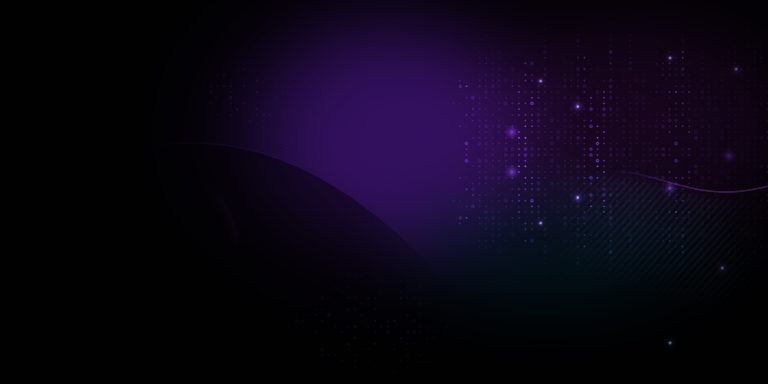
A Shadertoy shader for this background:

```glsl
const float MIRROR_Y = 0.604;
const vec2 CELL = vec2(0.01706, 0.0149);
const vec3 NIGHT = vec3(0.004, 0.003, 0.008);
const vec3 PURPLE = vec3(0.188, 0.058, 0.355);
const vec3 MAGENTA = vec3(0.082, 0.018, 0.10);
const vec3 TEAL = vec3(0.0, 0.052, 0.068);
const vec3 VIOLET = vec3(0.52, 0.24, 0.95);
const vec3 AZURE = vec3(0.12, 0.38, 0.68);

float hash(vec2 p) {
    vec3 q = fract(p.xyx * vec3(0.1031, 0.1030, 0.0973));
    q += dot(q, q.yzx + 33.33);
    return fract((q.x + q.y) * q.z);
}

// Soft ellipse with a broad plateau
float glow(vec2 p, vec2 center, vec2 radius) {
    float d = length((p - center) / radius);
    return exp(-d * d * d);
}

// Fades in over a..b and out over c..d
float band(float x, float a, float b, float c, float d) {
    return smoothstep(a, b, x) * (1.0 - smoothstep(c, d, x));
}

float stroke(float dist, float width, float pixel) {
    return 1.0 - smoothstep(width, width + pixel, abs(dist));
}

float stripes(float x, float period) {
    return 0.5 + 0.5 * cos(6.28318 * x / period);
}

// Mirrored dot lattice with ragged columns and bright clusters
float dotLattice(vec2 p, float pixel) {
    vec2 q = vec2(p.x - 1.2063, abs(p.y - MIRROR_Y));
    vec2 id = floor(q / CELL);
    vec2 local = (fract(q / CELL) - 0.5) * CELL;
    float h = hash(id + 40.0);
    float reach = 0.2 + 0.17 * hash(vec2(id.x + 90.0, 7.0));
    float left = smoothstep(-0.02, 0.02, q.x + 0.05 * (hash(vec2(id.y, 3.0)) - 0.5));
    float field = left * (1.0 - smoothstep(reach - 0.12, reach, q.y));
    field *= mix(1.0, 0.4, smoothstep(0.25, 0.75, q.x));

    float u = q.x / 0.5625;
    float columns = 0.5 + 0.5 * cos(6.28318 * 3.0 * u * (1.22 - 0.22 * u));
    float rows = 0.5 + 0.5 * cos(60.4 * (q.y - 0.04));
    float bright = pow(columns, 3.0) * mix(0.3, 1.0, rows) * smoothstep(0.4, 0.85, h);
    float level = field * (0.13 * smoothstep(0.15, 0.5, h) + 0.75 * bright);

    // Two faint outlying patches
    float patches = glow(p, vec2(0.64, 0.75), vec2(0.11, 0.08))
                  + glow(p, vec2(0.96, 0.16), vec2(0.2, 0.13));
    level += 0.13 * patches * smoothstep(0.5, 0.9, h);

    float r = length(local);
    float disc = 1.0 - smoothstep(0.0025 - 0.5 * pixel, 0.0025 + 0.5 * pixel, r);
    float ring = stroke(r - 0.0032, 0.0004, pixel);
    return level * mix(disc, ring, step(0.8, hash(id + 11.0)) * 0.6);
}

// White core inside a coloured halo
vec3 spark(vec2 p, vec2 center, float halo, float core, vec3 tint) {
    float d = length(p - center);
    return tint * halo * exp(-d * d / 0.00013)
         + (tint * 0.5 + 0.5) * core * exp(-d * d / 0.000013);
}

vec3 sparks(vec2 p) {
    vec3 sum = vec3(0.0);
    vec2 folded = vec2(p.x, abs(p.y - MIRROR_Y));
    for (int n = 0; n < 3; n++) {
        float i = float(n);
        float bend = i * i;
        float middle = 1.0 - abs(i - 1.0);
        vec2 paired = vec2(1.333 + 0.268 * fract(i * 0.64), 0.052 + 0.0665 * i);
        vec2 inner = vec2(1.745, 0.849 - 0.307 * i - 0.032 * bend);
        vec2 outer = vec2(1.917 - 0.018 * i, 0.82 - 0.194 * i - 0.0325 * bend);
        vec3 tint = mix(VIOLET, AZURE, step(1.5, i));
        sum += spark(folded, paired, 0.42 - 0.16 * i, 0.1 + 0.7 * min(i, 1.0), VIOLET);
        sum += spark(p, inner, 0.1 + 0.25 * middle, 0.65 - 0.45 * middle, tint);
        sum += spark(p, outer, 0.12 + 0.1 * middle, 0.4 - 0.35 * middle, VIOLET);
    }
    return sum;
}

void mainImage(out vec4 fragColor, in vec2 fragCoord) {
    float pixel = 1.0 / iResolution.y;
    vec2 p = fragCoord * pixel;
    p.x += 1.0 - 0.5 * iResolution.x * pixel;

    // Sweeping arc shades the purple light below it
    float arc = p.y - 0.628 + 0.82 * (p.x - 0.5) * (p.x - 0.5);
    float below = 1.0 - smoothstep(-pixel, pixel, arc);
    float shade = below * band(p.x, 0.35, 0.6, 0.85, 1.25);
    vec3 color = NIGHT + PURPLE * glow(p, vec2(1.01, 0.65), vec2(0.37, 0.31)) * (1.0 - 0.45 * shade);
    color += MAGENTA * glow(p, vec2(1.63, 0.68), vec2(0.42, 0.28));
    color += TEAL * glow(p, vec2(1.43, 0.36), vec2(0.36, 0.19));

    // Arc edge and the fine contours above it
    float edge = stroke(arc, 0.001, pixel) * band(p.x, 0.33, 0.6, 0.9, 1.25);
    float contours = stripes(arc, 0.009) * band(arc, 0.0, 0.01, 0.04, 0.2)
                   * band(p.x, 0.6, 0.85, 1.0, 1.25);
    color += PURPLE * (0.18 * edge + 0.09 * contours);

    // Thin crescent at the left
    float crescent = p.x - 0.615 + 2.9 * (p.y - 0.36) * (p.y - 0.36);
    color += PURPLE * 0.16 * exp(-abs(crescent) / 0.008) * band(p.y, 0.34, 0.42, 0.44, 0.54);

    // Right wave with slanted hatching beneath
    float wave = p.y - 0.528 + 0.028 * cos(10.0 * (p.x - 1.89));
    float waveEdge = stroke(wave, 0.001, pixel) * smoothstep(1.55, 1.85, p.x);
    float hatch = stripes(p.x * 0.65 - p.y * 0.76 + 0.15 * wave, 0.013)
                * band(wave, -0.34, -0.12, -0.03, 0.0) * band(p.x, 1.4, 1.65, 1.8, 2.0);
    color += vec3(0.19, 0.07, 0.25) * waveEdge + vec3(0.02, 0.045, 0.055) * hatch;

    // Lattice and sparks
    color += mix(AZURE, VIOLET, smoothstep(0.28, 0.52, p.y)) * dotLattice(p, pixel);
    color += sparks(p);
    fragColor = vec4(color, 1.0);
}
```
